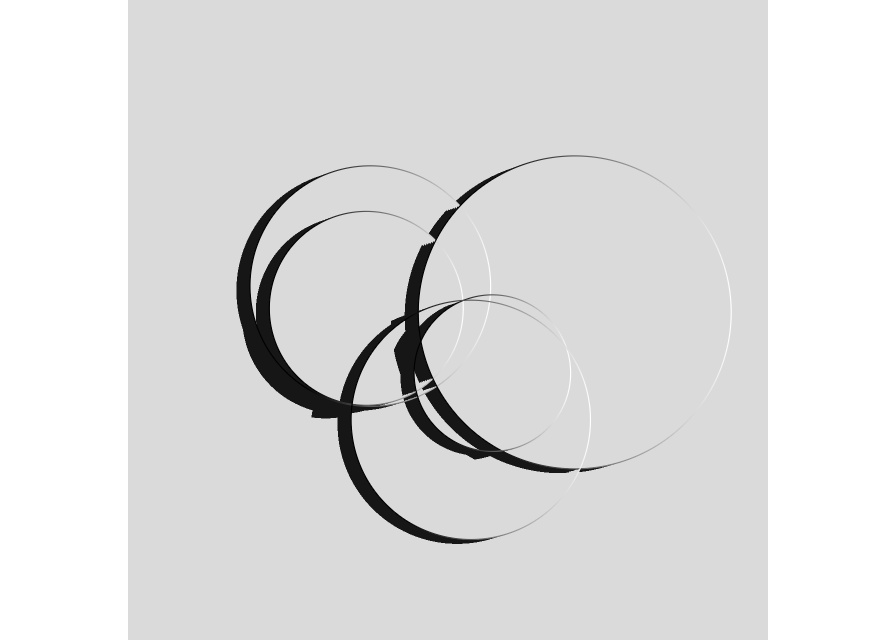
A Shadertoy shader for this background:

```glsl
// Overlapping thin discs on a pale square panel, stacked by depth and casting hard shadows.

const vec3 PAPER = vec3(1.0);
const vec3 PANEL = vec3(0.855);
const vec3 SHADOW = vec3(0.085);

// Step towards the light that one layer of height can shade, in canvas heights.
const vec2 LIGHT_STEP = vec2(0.0212, 0.0068);
const int STEPS_PER_LAYER = 6;
const int MAX_LAYERS = 4;
const float LINE_HALF_WIDTH = 0.0009;

// Discs: centre x, centre y, radius.
const int DISC_COUNT = 5;
const vec3 DISCS[DISC_COUNT] = vec3[DISC_COUNT](
    vec3(-0.1214,  0.0529, 0.1880),
    vec3(-0.1277,  0.0182, 0.1515),
    vec3( 0.1980,  0.0119, 0.2445),
    vec3( 0.0693, -0.0830, 0.1223),
    vec3( 0.0356, -0.1560, 0.1870));

float discDistance(vec2 p, vec3 disc) {
    return length(p - disc.xy) - disc.z;
}

// Number of discs stacked at a point.
float stackHeight(vec2 p) {
    float height = 0.0;
    for (int i = 0; i < DISC_COUNT; i++) {
        height += step(discDistance(p, DISCS[i]), 0.0);
    }
    return height;
}

// 1 where a taller stack towards the light blocks the point.
float castShadow(vec2 p, vec2 lightStep) {
    float ground = stackHeight(p);
    for (int i = 1; i <= STEPS_PER_LAYER * MAX_LAYERS; i++) {
        float reach = float(i) / float(STEPS_PER_LAYER) - 0.001;
        if (stackHeight(p + lightStep * reach) > ground + reach) return 1.0;
    }
    return 0.0;
}

// Average of four shadow samples inside one pixel.
float softShadow(vec2 p, float pixel) {
    float sum = 0.0;
    for (int i = 0; i < 4; i++) {
        vec2 offset = vec2(i % 2, i / 2) * 0.5 - 0.25;
        sum += castShadow(p + offset * pixel, LIGHT_STEP);
    }
    return sum * 0.25;
}

// Hairline rim, dark on the left and bright on the right.
vec3 addRim(vec3 base, vec2 p, vec3 disc, float pixel) {
    float facing = (p.x - disc.x) / disc.z;
    float shade = clamp(mix(0.35, 1.0, facing), 0.0, 1.0);
    float edge = abs(discDistance(p, disc));
    float cover = clamp((LINE_HALF_WIDTH - edge) / pixel + 0.5, 0.0, 1.0);
    cover *= min(1.0, 2.0 * LINE_HALF_WIDTH / pixel + 0.2);
    return mix(base, vec3(shade), cover);
}

void mainImage(out vec4 fragColor, in vec2 fragCoord) {
    float pixel = 1.0 / iResolution.y;
    vec2 p = (fragCoord - 0.5 * iResolution.xy) * pixel;

    // Panel with its shadows and rims
    vec3 color = mix(PANEL, SHADOW, softShadow(p, pixel));
    for (int i = 0; i < DISC_COUNT; i++) {
        color = addRim(color, p, DISCS[i], pixel);
    }

    // White margins on both sides
    float margin = clamp((abs(p.x) - 0.5) / pixel + 0.5, 0.0, 1.0);
    fragColor = vec4(mix(color, PAPER, margin), 1.0);
}
```
